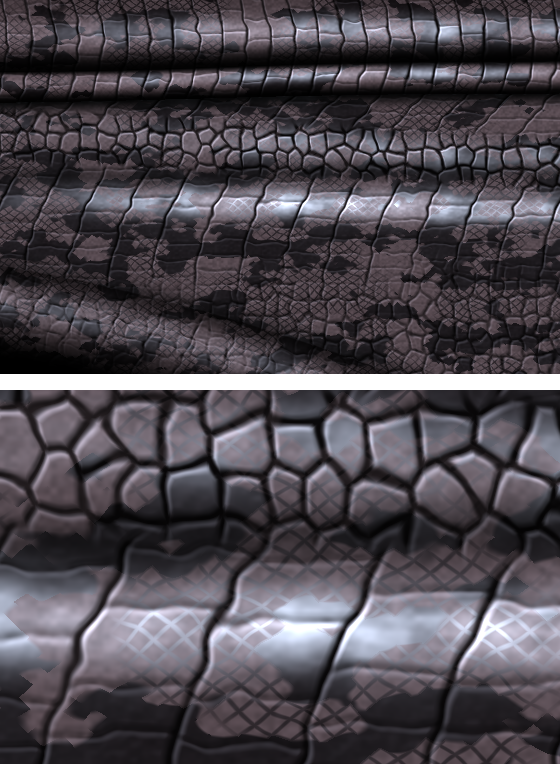
Top: the whole. Bottom: its middle third, enlarged.
Give the GLSL for this texture, as a Shadertoy shader.

```glsl
// Glossy embossed reptile leather lying in folds under a cool light from above.
// Each fold gets a light and sheen profile; scales come from slanted columns,
// split into rows, and rounded Voronoi cells. A diamond print is inked on top.

float hash(vec2 p) {
    return fract(sin(dot(p, vec2(127.1, 311.7))) * 43758.5453);
}

float noise(vec2 p) {
    vec2 i = floor(p), f = fract(p);
    f = f * f * (3.0 - 2.0 * f);
    return mix(mix(hash(i), hash(i + vec2(1, 0)), f.x),
               mix(hash(i + vec2(0, 1)), hash(i + vec2(1, 1)), f.x), f.y);
}

float fbm(vec2 p) {
    return 0.55 * noise(p) + 0.3 * noise(p * 2.1 + 7.3) + 0.15 * noise(p * 4.3 + 3.1);
}

// Gap between the nearest and second nearest cell centre: zero on borders
float cellBorder(vec2 p) {
    vec2 id = floor(p);
    float near = 9.0, next = 9.0;
    for (int y = -1; y <= 1; y++)
    for (int x = -1; x <= 1; x++) {
        vec2 c = id + vec2(x, y);
        vec2 jitter = vec2(hash(c), hash(c + 31.7));
        float d = length(c + 0.5 + 0.65 * (jitter - 0.5) - p);
        next = min(next, max(near, d));
        near = min(near, d);
    }
    return next - near;
}

// Fold boundaries, measured downwards from the top
float upperSeam(float x) { return 0.19 - 0.021 * x + 0.003 * sin(x * 5.0); }
float lowerSeam(float x) { return 0.272 - 0.016 * x + 0.003 * sin(x * 4.0 + 1.0); }
float flapEdge(float x)  { return 0.71 + 0.17 * x + 0.1 * x * x; }
float beadLine(float x)  { return 0.345 + 0.053 * x; }

// Embossed height: 0 in the grooves, 1 on the scales
float relief(vec2 p) {
    vec2 q = p + 0.012 * (vec2(noise(p * 38.0), noise(p * 38.0 + 9.0)) - 0.5);
    float s = q.y - 0.55, width = 0.115, rowHeight = 0.04;
    float u = q.x + 0.45 * s - 0.9 * s * s;
    float v = s - 0.019 * atan(s * 30.0);
    float beads = 1.0 - smoothstep(0.055, 0.085, abs(p.y - beadLine(p.x) - 0.015));
    beads = max(beads, 0.75 * smoothstep(0.72, 0.88, p.y + 0.1 * noise(p * 7.0)));

    if (p.y < lowerSeam(p.x)) {
        width = 0.064;
        rowHeight = 0.055;
        u = q.x - 0.02 * sin(q.y * 14.0);
        v = q.y;
        beads = 0.0;
    } else if (p.y > flapEdge(p.x)) {
        u = q.x + 0.5 * s;
        v = q.y - 0.3 * q.x;
        beads = 0.45;
    }

    u /= width;
    float row = v / rowHeight + hash(vec2(floor(u), 4.0));
    float columnGap = (0.5 - abs(fract(u) - 0.5)) * width;
    float rowGap = (0.5 - abs(fract(row) - 0.5)) * rowHeight;
    float plates = smoothstep(0.0, 0.007, columnGap) * (0.5 + 0.5 * smoothstep(0.0, 0.005, rowGap));
    float rounds = smoothstep(0.03, 0.3, cellBorder(q * vec2(23.0, 20.0)));
    return mix(plates, rounds, beads) + 0.16 * noise(p * vec2(110.0, 150.0));
}

// Matte brown diamonds (0) against glossy ink lines and blotches (1)
float inkPrint(vec2 p) {
    vec2 w = p + 0.012 * (vec2(noise(p * 30.0 + 5.0), noise(p * 30.0 + 17.0)) - 0.5);
    vec2 g = vec2(w.x / 0.027 + w.y / 0.021, w.x / 0.027 - w.y / 0.021);
    vec2 id = floor(g), e = 0.5 - abs(fract(g) - 0.5);
    float mesh = 1.0 - smoothstep(0.04, 0.17, min(e.x, e.y));
    mesh *= smoothstep(0.3, 0.6, noise(p * 9.0 + 40.0));
    vec2 centre = vec2(id.x + id.y, id.x - id.y) * vec2(0.0135, 0.0105);
    vec2 soft = mix(centre, w, 0.55);
    float dense = 0.07 * exp(-pow((p.y - 0.66) / 0.09, 2.0)) + 0.07 * exp(-pow((p.y - 0.465) / 0.025, 2.0));
    float blotch = smoothstep(0.56, 0.6, fbm(soft * vec2(13.0, 24.0)) + dense);
    return max(0.7 * mesh, blotch);
}

float bump(float x, float centre, float width) {
    float k = (x - centre) / width;
    return exp(-k * k);
}

// x: diffuse light, y: strength of the reflected sheen
vec2 foldLight(vec2 p) {
    float a = upperSeam(p.x), b = lowerSeam(p.x), d = p.y - flapEdge(p.x);
    float glow = smoothstep(-0.25, 0.85, p.x) * (1.0 - 0.25 * smoothstep(1.15, 1.5, p.x));
    if (p.y < a) {
        float k = p.y / a;
        return vec2(0.72 + 0.3 * bump(k, 0.5, 0.3), 0.72 * glow * bump(k, 0.48, 0.2))
             * vec2(1.0 - 0.95 * smoothstep(0.6, 0.99, k), 1.0);
    }
    if (p.y < b) {
        float k = (p.y - a) / (b - a);
        return vec2(smoothstep(0.0, 0.22, k) * (1.0 - 0.97 * smoothstep(0.5, 0.97, k)),
                    0.65 * glow * bump(k, 0.36, 0.18));
    }
    float valley = bump(p.y, 0.462 + 0.012 * sin(p.x * 4.0), 0.025);
    vec2 sheet = vec2(0.87 * smoothstep(-0.005, 0.045, p.y - b) * (1.0 - 0.4 * valley),
                      0.5 * glow * bump(p.y, beadLine(p.x), 0.04)
                      + 0.95 * glow * bump(p.y, 0.53 + 0.02 * p.x, 0.036) + 0.05);
    sheet.x *= 1.0 - 0.45 * smoothstep(-0.06, 0.0, d);
    vec2 flap = vec2(0.35 + 0.55 * smoothstep(0.0, 0.08, d), 0.3 * bump(d, 0.095, 0.045));
    flap.x *= 1.0 - smoothstep(0.1, 0.25, d);
    return mix(sheet, flap, smoothstep(-0.003, 0.003, d));
}

void mainImage(out vec4 fragColor, in vec2 fragCoord) {
    vec2 p = fragCoord / iResolution.y;
    p.y = 1.0 - p.y;

    vec2 light = foldLight(p);
    float height = relief(p), ink = inkPrint(p);
    vec2 toward = vec2(0.002, 0.003);
    float slope = relief(p + toward) - relief(p - toward);

    // Printed leather, darkened in the grooves
    vec3 color = mix(vec3(0.365, 0.305, 0.33), vec3(0.09, 0.073, 0.085), ink) * light.x;
    color *= mix(0.4, 1.0, smoothstep(0.05, 0.85, height)) * (0.88 + 0.24 * noise(p * 170.0));

    // Cool reflections: ink is glossier than the matte brown
    float streaks = 0.35 + 1.2 * fbm(p * vec2(16.0, 22.0) + 60.0);
    float sheen = light.y * streaks * mix(0.48, 1.0, ink) * smoothstep(0.0, 1.0, height);
    color += vec3(0.78, 0.84, 0.93) * sheen;
    color += vec3(0.55, 0.56, 0.63) * max(slope, 0.0) * (0.3 * light.x + 0.6 * light.y);
    color *= 1.0 - 0.45 * clamp(-slope, 0.0, 1.0);

    fragColor = vec4(clamp(color, 0.0, 1.0), 1.0);
}
```
